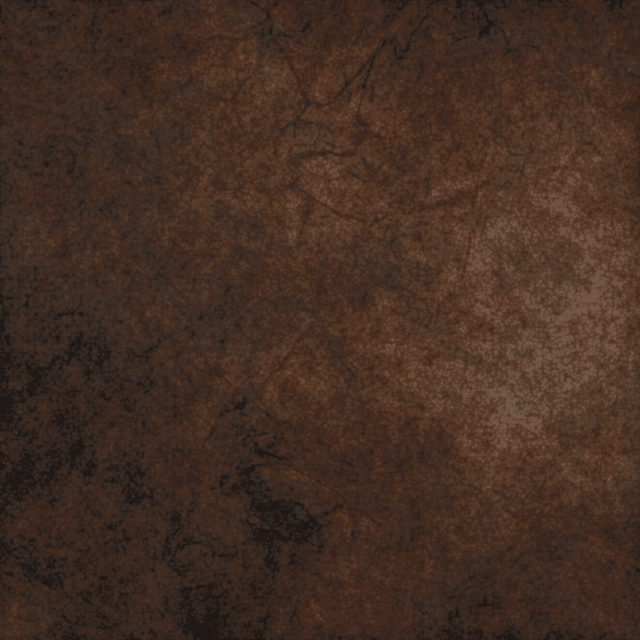
A WebGL 2 fragment shader for this texture:

```glsl
#version 300 es
precision highp float;

uniform vec2 u_resolution;
out vec4 fragColor;

vec2 hash2(vec2 p) {
  vec3 q = fract(p.xyx * vec3(0.1031, 0.1030, 0.0973));
  q += dot(q, q.yzx + 33.33);
  return fract((q.xx + q.yz) * q.zy);
}

// Distances to the nearest and second nearest cell points
vec2 cells(vec2 p) {
  vec2 base = floor(p), f = p - base, d = vec2(8.0);
  for (int y = -1; y <= 1; y++)
    for (int x = -1; x <= 1; x++) {
      vec2 o = vec2(x, y);
      float r = length(o + hash2(base + o + 100.0) - f);
      d = r < d.x ? vec2(r, d.x) : vec2(d.x, min(d.y, r));
    }
  return d;
}

// Layered cellular noise, centred on zero with roughly unit spread
float clouds(vec2 p) {
  float sum = 0.0, weight = 1.0;
  for (int i = 0; i < 5; i++) {
    sum += weight * (cells(p).x - 0.46);
    p = mat2(1.6, 1.2, -1.2, 1.6) * p + 7.3;
    weight *= 0.68;
  }
  return sum / 0.26;
}

// Layered sines bend straight cell borders into ragged ones
vec2 warp(vec2 p) {
  float freq = 9.0;
  for (int i = 0; i < 6; i++) {
    p += 0.28 * sin(freq * (mat2(0.8, 0.6, -0.6, 0.8) * p.yx) + vec2(1.7, 4.1) * float(i)) / freq;
    freq *= 1.9;
  }
  return p;
}

float glow(vec2 p, vec2 centre, float radius) {
  vec2 d = (p - centre) / radius;
  return exp(-dot(d, d));
}

float crack(vec2 p, float width) {
  vec2 d = cells(p);
  return 1.0 - smoothstep(0.0, width, d.y - d.x);
}

vec3 rust(float t) {
  vec3 c = mix(vec3(0.12, 0.095, 0.085), vec3(0.20, 0.14, 0.115), smoothstep(0.0, 0.24, t));
  c = mix(c, vec3(0.26, 0.16, 0.115), smoothstep(0.2, 0.46, t));
  c = mix(c, vec3(0.335, 0.21, 0.14), smoothstep(0.46, 0.72, t));
  return mix(c, vec3(0.45, 0.32, 0.25), smoothstep(0.70, 1.05, t));
}

void main() {
  vec2 p = gl_FragCoord.xy / u_resolution;
  vec2 w = warp(p);
  float broad = clouds(w * 3.5 + 2.0);
  float mottle = clouds(p * 22.0 + w * 6.0 + 31.0);
  float blotch = clouds(w * 8.0 + 57.0);

  // Broad light and dark areas
  float tone = 0.51 + 0.07 * broad + 0.07 * mottle;
  tone += 0.36 * glow(w, vec2(0.90, 0.56), 0.26);
  tone += 0.18 * glow(w, vec2(0.45, 0.70), 0.25);
  tone += 0.19 * glow(w, vec2(0.74, 0.34), 0.20);
  tone -= 0.19 * glow(w, vec2(0.10, 0.48), 0.28);
  tone -= 0.16 * glow(w, vec2(0.32, 0.12), 0.22);
  tone -= 0.16 * glow(w, vec2(0.76, 0.11), 0.15);

  // Sooty stains, heaviest in the lower left
  float soot = 0.15 + 0.8 * glow(p, vec2(0.16, 0.32), 0.25)
    + 0.9 * glow(p, vec2(0.40, 0.14), 0.18) + 0.6 * glow(p, vec2(0.60, 0.44), 0.10)
    + 0.6 * glow(p, vec2(0.65, 0.85), 0.20);
  tone -= 0.30 * min(soot, 1.0) * smoothstep(-0.1, 1.4, blotch + 0.45 * mottle);

  // Broken dark cracks in two sizes
  float cracked = glow(p, vec2(0.60, 0.83), 0.32) + 0.8 * glow(p, vec2(0.48, 0.30), 0.17) + 0.12;
  float veins = crack(w * 8.5 + 11.0, 0.10) * smoothstep(-0.9, 0.5, broad + 0.4 * mottle);
  veins += 0.7 * crack(w * 19.0 + 23.0, 0.16) * smoothstep(-0.4, 0.8, blotch);
  tone -= 0.36 * min(cracked, 1.0) * min(veins, 1.2);

  // Pale hairline scuffs
  float scuff = crack(mat2(0.9, 0.4, -0.4, 0.9) * w * vec2(16.0, 9.0) + 41.0, 0.05);
  tone += 0.09 * scuff * smoothstep(0.3, 1.2, -blotch);

  // Fine leathery grain
  float grain = cells(p * 165.0 + 3.0).x - 0.46;
  float speck = cells(p * 88.0 + 9.0).x - 0.46;
  tone -= 0.34 * grain + 0.17 * speck;

  // Shaded rim
  vec2 rim = min(p, 1.0 - p);
  tone -= 0.18 * exp(-55.0 * min(rim.x, rim.y)) + 0.08 * smoothstep(0.85, 1.0, p.y);

  // Dull grey film over the warm base, fading in the darkest parts
  float film = 0.25 + 0.5 * glow(p, vec2(0.08, 0.55), 0.32) + 0.4 * glow(p, vec2(0.95, 0.45), 0.22);
  film = clamp(film + 0.20 * blotch - 0.8 * speck, 0.0, 1.0) * smoothstep(-0.1, 0.5, tone);
  vec3 color = rust(tone) + vec3(0.0, 0.032, 0.038) * film;
  fragColor = vec4(color, 1.0);
}
```
